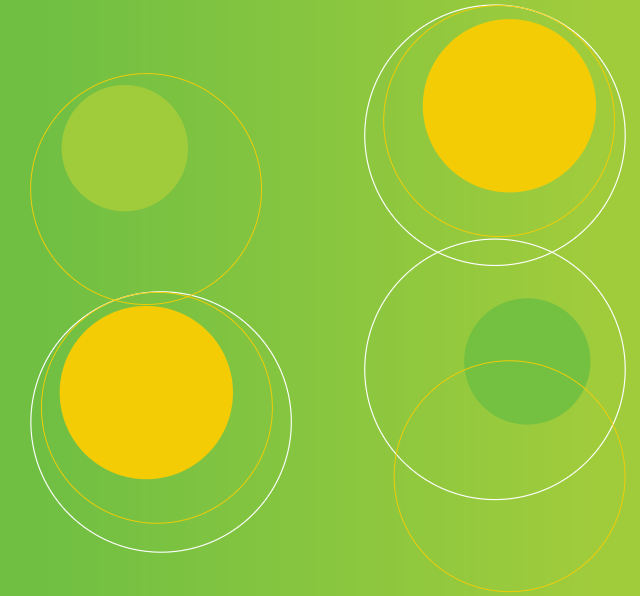
Reproduce this background procedurally as a Shadertoy shader.

```glsl
// Draws flat discs and thin overlapping rings on a horizontal green gradient.

// Lengths and positions are in canvas heights, origin at the lower left.
const vec3 GREEN  = vec3(0.440, 0.750, 0.262);
const vec3 LEAF   = vec3(0.455, 0.757, 0.255);
const vec3 LIME   = vec3(0.627, 0.800, 0.235);
const vec3 YELLOW = vec3(0.953, 0.800, 0.024);
const vec3 WHITE  = vec3(1.0);

const float GRADIENT_START = 0.07;  // fractions of the canvas width
const float GRADIENT_END   = 0.93;

const float SMALL_DISC_RADIUS  = 0.1060;
const float LARGE_DISC_RADIUS  = 0.1454;
const float YELLOW_RING_RADIUS = 0.1937;
const float WHITE_RING_RADIUS  = 0.2185;
const float YELLOW_LINE_WIDTH  = 0.0016;
const float WHITE_LINE_WIDTH   = 0.0019;

const vec2 LIME_DISC = vec2(0.2094, 0.7514);
const vec2 LEAF_DISC = vec2(0.8847, 0.3936);
const vec2 LARGE_DISCS[2] = vec2[2](vec2(0.8548, 0.8225), vec2(0.2455, 0.3413));
const vec2 WHITE_RINGS[3] = vec2[3](
    vec2(0.8305, 0.7731), vec2(0.8305, 0.3803), vec2(0.2703, 0.2920));
const vec2 YELLOW_RINGS[4] = vec2[4](
    vec2(0.2451, 0.6828), vec2(0.8375, 0.7969),
    vec2(0.2633, 0.3158), vec2(0.8550, 0.2010));

// Antialiased coverage of a disc.
float disc(vec2 p, vec2 center, float radius, float pixel) {
    return clamp((radius - length(p - center)) / pixel + 0.5, 0.0, 1.0);
}

// Coverage of a ring; stays correct when the line is thinner than a pixel.
float ring(vec2 p, vec2 center, float radius, float width, float pixel) {
    return disc(p, center, radius + 0.5 * width, pixel)
         - disc(p, center, radius - 0.5 * width, pixel);
}

void mainImage(out vec4 fragColor, in vec2 fragCoord) {
    float pixel = 1.0 / iResolution.y;
    vec2 p = fragCoord * pixel;

    // Background gradient
    float across = fragCoord.x / iResolution.x;
    float blend = (across - GRADIENT_START) / (GRADIENT_END - GRADIENT_START);
    vec3 color = mix(GREEN, LIME, clamp(blend, 0.0, 1.0));

    // Discs
    color = mix(color, LIME, disc(p, LIME_DISC, SMALL_DISC_RADIUS, pixel));
    color = mix(color, LEAF, disc(p, LEAF_DISC, SMALL_DISC_RADIUS, pixel));
    for (int i = 0; i < LARGE_DISCS.length(); i++) {
        color = mix(color, YELLOW, disc(p, LARGE_DISCS[i], LARGE_DISC_RADIUS, pixel));
    }

    // Rings, yellow above white
    for (int i = 0; i < WHITE_RINGS.length(); i++) {
        color = mix(color, WHITE,
            ring(p, WHITE_RINGS[i], WHITE_RING_RADIUS, WHITE_LINE_WIDTH, pixel));
    }
    for (int i = 0; i < YELLOW_RINGS.length(); i++) {
        color = mix(color, YELLOW,
            ring(p, YELLOW_RINGS[i], YELLOW_RING_RADIUS, YELLOW_LINE_WIDTH, pixel));
    }

    fragColor = vec4(color, 1.0);
}
```
